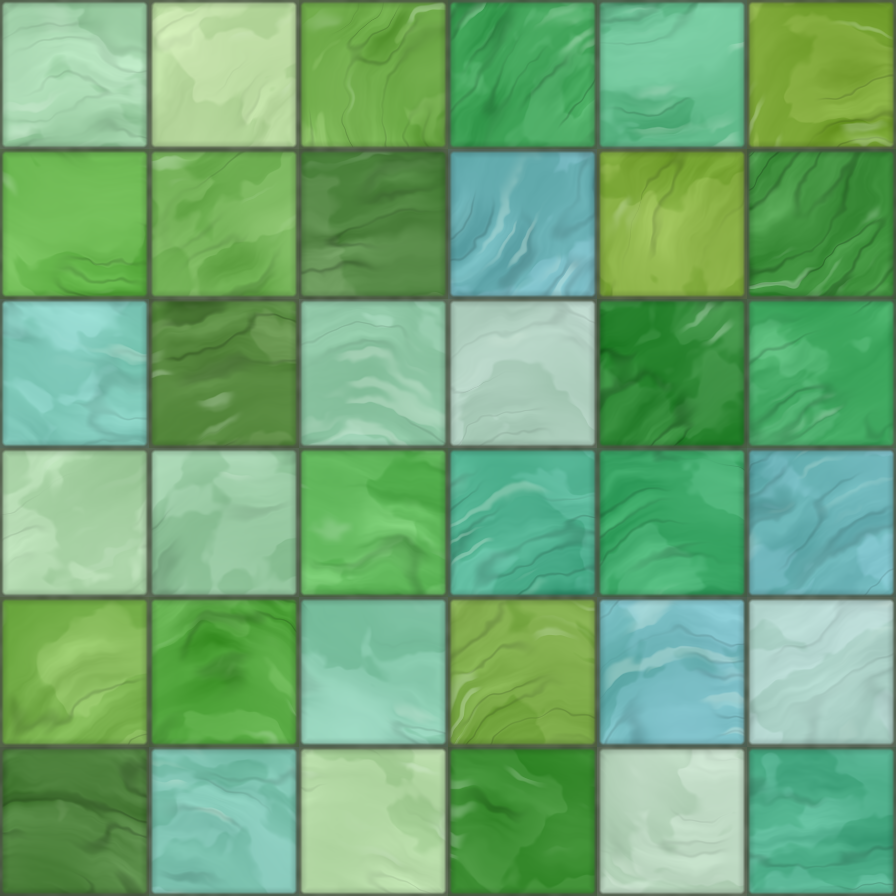
Give the GLSL for this pattern, as a Shadertoy shader.

```glsl
const float TILES = 6.0;          // tiles across and down
const float JOINT = 0.036;        // joint width, in tiles
const float CORNER = 0.025;       // tile corner radius
const float SOFTNESS = 0.012;     // blur of the tile outline
const float TINT_JITTER = 0.05;   // colour change between tiles
const float PATCH_CONTRAST = 0.12;
const float STREAK_CONTRAST = 0.26;
const float GLINT = 0.3;
const vec3 JOINT_COLOR = vec3(0.33, 0.37, 0.30);
const vec3 GLINT_COLOR = vec3(0.90, 0.96, 0.91);

const vec3 GLASS[12] = vec3[12](
    vec3(0.34, 0.53, 0.24),   // moss
    vec3(0.70, 0.83, 0.77),   // frost
    vec3(0.49, 0.71, 0.33),   // leaf
    vec3(0.42, 0.71, 0.75),   // lagoon
    vec3(0.67, 0.82, 0.62),   // pale green
    vec3(0.27, 0.67, 0.40),   // emerald
    vec3(0.51, 0.78, 0.69),   // aqua
    vec3(0.23, 0.56, 0.21),   // forest
    vec3(0.37, 0.70, 0.32),   // grass
    vec3(0.52, 0.69, 0.28),   // olive
    vec3(0.60, 0.81, 0.68),   // mint
    vec3(0.36, 0.72, 0.56)    // jade
);

float hash(vec2 p) {
    return fract(sin(dot(p, vec2(12.9898, 78.233))) * 43758.5453);
}

float noise(vec2 p) {
    vec2 i = floor(p), f = fract(p);
    f = f * f * (3.0 - 2.0 * f);
    return mix(mix(hash(i), hash(i + vec2(1, 0)), f.x),
               mix(hash(i + vec2(0, 1)), hash(i + vec2(1, 1)), f.x), f.y);
}

float fbm(vec2 p) {
    float sum = 0.0, amp = 0.533;
    for (int i = 0; i < 4; i++) {
        sum += amp * noise(p);
        p = mat2(1.6, 1.2, -1.2, 1.6) * p + 7.3;
        amp *= 0.5;
    }
    return sum;
}

float roundedBox(vec2 p, float halfSize, float radius) {
    vec2 d = abs(p) - halfSize + radius;
    return length(max(d, 0.0)) + min(max(d.x, d.y), 0.0) - radius;
}

// Quadratic shuffle: spreads the glass colours evenly over the grid
vec3 glassColor(vec2 cell) {
    int n = int(cell.x + TILES * cell.y);
    vec3 base = GLASS[(n * (6 * n + 13)) % 36 / 3];
    float light = hash(cell + 3.1) - 0.5;
    float warm = hash(cell + 8.7) - 0.5;
    return base + TINT_JITTER * (light + warm * vec3(1.0, 0.2, -1.2));
}

vec3 glassTile(vec2 p, vec2 cell, vec3 base) {
    vec2 seed = 40.0 * vec2(hash(cell + 1.7), hash(cell + 5.3));
    float angle = mix(-0.5, 1.3, hash(cell + 11.9));
    float flow = hash(cell + 17.3);
    float depth = 1.0 - dot(base, vec3(0.3, 0.5, 0.2));

    // Curved coordinates along the pull of the glass
    float c = cos(angle), s = sin(angle);
    vec2 q = mat2(c, -s, s, c) * p;
    q.y += (flow - 0.3) * 1.4 * q.x * q.x;
    vec2 warp = vec2(fbm(p * 2.5 + seed), fbm(p * 2.5 + seed + 19.0)) - 0.5;
    vec2 w = q + 0.3 * warp;

    // Cloudy patches with ragged edges, over a soft drift of tone
    float cloud = fbm(w * vec2(1.6, 2.3) + seed + 31.0);
    float patches = smoothstep(0.48, 0.525, cloud) - 0.5;
    float drift = noise(w * 2.0 + seed + 53.0) - 0.5;
    vec3 col = base + PATCH_CONTRAST * (0.6 * patches + drift) * vec3(0.9, 0.65, 0.9);

    // Long streaks, stronger in deep glass
    float streak = fbm(w * vec2(1.3, 8.0) + seed + 71.0) - 0.5;
    float streakMask = smoothstep(0.35, 0.7, noise(q * 2.2 + seed + 83.0));
    col += STREAK_CONTRAST * streak * mix(0.25, 1.0, streakMask) * (0.4 + depth);

    // Dark folds and thin bright glints
    float ridge = abs(noise(w * vec2(1.5, 7.0) + seed + 97.0) - 0.5);
    col *= 1.0 - 0.3 * depth * streakMask * (1.0 - smoothstep(0.0, 0.09, ridge));
    float spark = noise(w * vec2(2.5, 17.0) + seed + 113.0);
    float sparkMask = smoothstep(0.55, 0.85, noise(q * 3.0 + seed + 127.0));
    col = mix(col, GLINT_COLOR, GLINT * sparkMask * smoothstep(0.65, 0.9, spark));
    return col;
}

void mainImage(out vec4 fragColor, in vec2 fragCoord) {
    vec2 uv = fragCoord / iResolution.y * TILES;
    vec2 cell = floor(uv);
    vec2 p = fract(uv) - 0.5;
    float blur = max(SOFTNESS, TILES / iResolution.y);

    vec3 base = glassColor(cell);
    vec3 tile = glassTile(p, cell, base);

    // Shaded rim and joint
    float d = roundedBox(p, 0.5 - 0.5 * JOINT, CORNER);
    tile *= 1.0 - 0.12 * smoothstep(-0.05, 0.0, d);
    vec3 joint = mix(JOINT_COLOR, base * 0.6, 0.25);
    joint += 0.05 * (noise(uv * 14.0) - 0.5);
    vec3 col = mix(tile, joint, smoothstep(-blur, blur, d));

    fragColor = vec4(clamp(col, 0.0, 1.0), 1.0);
}
```
